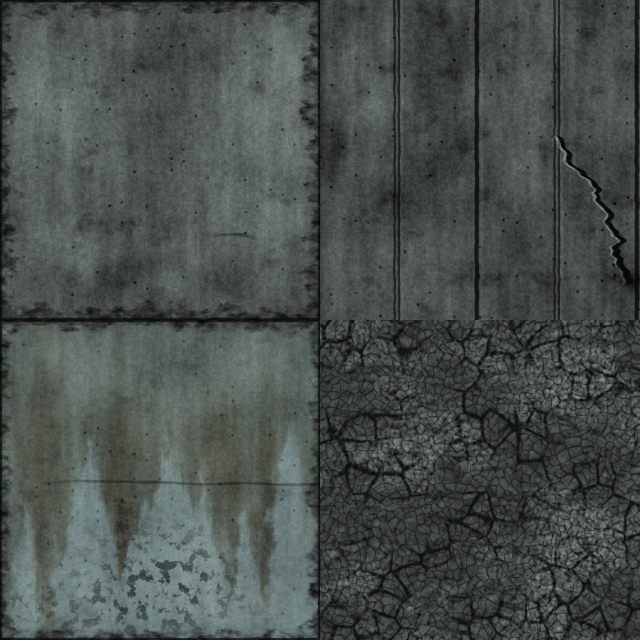
A three.js fragment shader for this texture:

```glsl
varying vec2 vUv;

const vec3 TINT = vec3(.95, 1.03, .985);
const vec3 TEAL = vec3(.365, .415, .39);
const vec3 RUST = vec3(.255, .25, .205);
const vec3 LIME = vec3(.45, .525, .525);
const float SLAB_TONE = .355;
const float BOARD_TONE = .29;
const float SOIL_TONE = .3;
const float GRAIN = .11;

float hash(vec2 p) {
  vec3 a = fract(p.xyx * .1031);
  a += dot(a, a.yzx + 33.33);
  return fract((a.x + a.y) * a.z);
}

float slope(vec2 cell, vec2 offset) {
  float a = 6.2832 * hash(cell);
  return dot(vec2(cos(a), sin(a)), offset);
}

// Gradient noise
float noise(vec2 p) {
  vec2 i = floor(p), f = fract(p), e = vec2(1, 0);
  vec2 u = f * f * (3. - 2. * f);
  return mix(mix(slope(i, f), slope(i + e, f - e), u.x),
             mix(slope(i + e.yx, f - e.yx), slope(i + 1., f - 1.), u.x), u.y);
}

float fbm(vec2 p) {
  float sum = 0., amp = .55;
  for (int i = 0; i < 5; i++) {
    sum += amp * noise(p);
    p = mat2(1.6, 1.2, -1.2, 1.6) * p + 7.3;
    amp *= .55;
  }
  return sum;
}

// Nearest distance, gap to the neighbour, cell value
vec3 cells(vec2 p) {
  vec3 r = vec3(9, 9, 0);
  for (int k = 0; k < 9; k++) {
    vec2 c = floor(p) + vec2(k % 3 - 1, k / 3 - 1);
    float h = hash(c), d = length(c + vec2(h, hash(c + 57.3)) - p);
    if (d < r.x) r = vec3(d, r.x, h);
    else r.y = min(r.y, d);
  }
  return vec3(r.x, r.y - r.x, r.z);
}

float blob(vec2 p, float x, float y, float rx, float ry) {
  vec2 d = (p - vec2(x, y)) / vec2(rx, ry);
  return exp(-dot(d, d));
}

float line(float d, float width) { return 1. - smoothstep(width * .4, width, abs(d)); }

// Mottling, streaks, stains, grain and pits
float concrete(vec2 p, float seed) {
  float v = .2 * fbm(p * 4. + seed) + .12 * fbm(p * vec2(26, 3.5) + seed);
  v -= .085 * smoothstep(.08, .42, fbm(p * vec2(9, 12) + seed + 19.));
  v += GRAIN * (.6 * noise(p * 130. + seed) + .5 * noise(p * 58. + seed));
  vec3 pit = cells(p * 26. + seed);
  return v - .16 * step(.88, pit.z) * (1. - smoothstep(.05, .17, pit.x));
}

// Brightness factor of a chipped border
float wornEdge(vec2 p, float seed, float width) {
  vec2 m = min(p, 1. - p);
  float d = min(m.x, m.y), rag = fbm(p * vec2(12, 24) + seed);
  float wear = 1. - smoothstep(0., .025, d - width * (.45 + 2.2 * rag));
  float chip = .68 + 1.2 * fbm(p * vec2(26, 44) + seed);
  return (1. - .2 * exp(-d * 22.)) * mix(1., chip, wear) * (1. - .65 * line(d, .009));
}

vec3 slab(vec2 p) {
  float v = SLAB_TONE + concrete(p, 3.);
  v += .06 * blob(p, .85, .62, .2, .35) + .04 * blob(p, .16, .6, .14, .3);
  v -= .07 * blob(p, .58, .84, .16, .12) + .06 * blob(p, .52, .52, .13, .25);
  v -= .1 * blob(p, .36, .13, .32, .07) * (.8 + 1.5 * noise(p * 13.));
  v -= .15 * line(p.y - .26 - .02 * noise(p * 14.), .008) * blob(p, .74, .26, .06, .1);
  return TINT * v * wornEdge(p, 5., .045);
}

vec3 boards(vec2 p) {
  float x = p.x * 4. + .04, id = floor(x + .5), paired = mod(id, 2.);
  float d = (x - id) * .25 + .003 * noise(p * vec2(3, 35));
  float v = BOARD_TONE + concrete(p, 41.);
  v -= .11 * blob(p, .04, .52, .06, .08) + .05 * blob(p, .4, .48, .09, .3);
  v += .03 * blob(p, .88, .72, .12, .3);
  // Single and double grooves
  float groove = mix(line(d, .009), line(abs(d) - .007, .005), paired);
  v *= 1. - (.72 - .18 * paired) * groove * step(.5, id);
  v += .04 * line(d - .015, .006) * step(.5, id);
  // Diagonal crack
  float s = (.58 - p.y) / .47, t = clamp(s, 0., 1.);
  float path = .745 + .225 * t + .03 * sin(3.1416 * t);
  path += .045 * noise(vec2(p.y * 17., 2.3)) + .02 * noise(vec2(p.y * 55., 6.3));
  float on = smoothstep(0., .02, s) * (1. - smoothstep(.98, 1.02, s)), gap = p.x - path;
  v += .2 * on * line(gap + .011, .009);
  v *= 1. - .85 * on * line(gap, .008 + .01 * t + .01 * noise(p * 40.));
  v *= 1. - .6 * blob(p, .975, .12, .025, .03);
  return TINT * v * (1. - .35 * exp(-p.x * 70.));
}

// Pale tongue narrowing upward
float peak(vec2 p, float x, float top, float width) {
  return width * smoothstep(0., .5, top - p.y) + .3 * min(top - p.y, .03) - abs(p.x - x);
}

vec3 stainedWall(vec2 p) {
  float drip = fbm(p * vec2(28, 3) + 9.), rough = fbm(p * vec2(16, 12) + 4.);
  vec2 w = p + vec2(.045 * rough, .16 * drip);
  float rust = blob(w, .13, .5, .06, .4) + blob(w, .38, .35, .06, .35) + .8 * drip;
  rust += blob(w, .69, .5, .06, .2) + blob(w, .83, .4, .045, .32) + .45 * blob(p, .45, .6, .5, .14);
  vec3 col = mix(TEAL, RUST, .75 * clamp(rust, 0., 1.));
  float lime = max(peak(w, .285, .64, .1), peak(w, .53, .64, .16));
  lime = max(lime, max(peak(w, .63, .54, .08), peak(w, .77, .45, .07)));
  lime = max(lime, max(peak(w, .91, .72, .075), peak(w, .08, .48, .05)));
  col = mix(col, LIME, .85 * smoothstep(-.012, .022, lime + .025 * rough));
  // Decayed foot and level seam
  float decay = blob(p, .53, .19, .22, .15) + .5 * blob(p, .2, .1, .4, .1);
  col *= 1. - .55 * decay * smoothstep(0., .22, fbm(p * 28. + 2.));
  col *= 1. - .3 * line(p.y - .49 - .015 * noise(p * 7.), .006) * smoothstep(.1, .3, p.x);
  return (col + TINT * (.8 * concrete(p, 73.) + .02)) * wornEdge(p, 31., .03);
}

vec3 soil(vec2 p) {
  vec2 w = p + .03 * vec2(noise(p * 9.), noise(p * 9. + 31.));
  float clod = cells(w * 13.).y, crumb = cells(w * 36.).y, lit = fbm(p * 4.5 + 14.);
  lit += .25 * (blob(p, .3, .75, .2, .2) + blob(p, .82, .87, .16, .1) + blob(p, .82, .2, .2, .2));
  lit -= .3 * (blob(p, .06, .77, .12, .12) + blob(p, .44, .4, .13, .13));
  lit = smoothstep(-.2, .4, lit);
  float relief = fbm(w * 24.) - fbm(w * 24. + vec2(-.1, .3));
  float v = SOIL_TONE + .12 * (lit - .5) + .2 * relief;
  v *= 1. - .65 * smoothstep(-.25, .2, noise(p * 7. + 5.)) * (1. - smoothstep(.02, .2, clod));
  v *= 1. - .4 * (1. - smoothstep(0., .25, crumb));
  v += (.08 + .26 * lit) * (.6 * noise(p * 105.) + .5 * noise(p * 65.));
  return TINT * max(v, .06);
}

void main() {
  vec2 p = fract(vUv * 2.);
  vec3 col;
  if (vUv.y >= .5) col = vUv.x < .5 ? slab(p) : boards(p);
  else col = vUv.x < .5 ? stainedWall(p) : soil(p);
  gl_FragColor = vec4(clamp(col, .03, 1.), 1);
}
```
